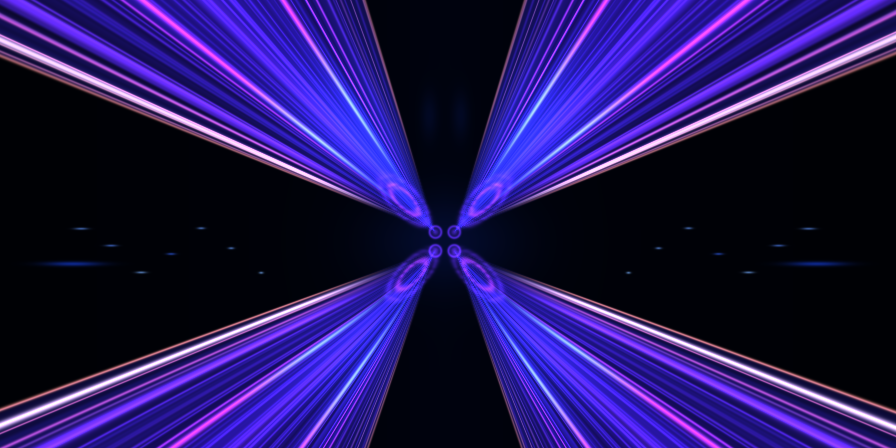
Write a WebGL 1 fragment shader that draws this background.

```glsl
precision highp float;
uniform vec2 u_resolution;

#define CENTER vec2(-0.007, -0.039)
#define APEX vec2(0.021, 0.021)
#define FAN_START_UPPER 0.385
#define FAN_START_LOWER 0.350
#define FAN_SPAN 0.89
#define LOWER_BEND 0.2
#define RAY_COUNT 46
#define RAY_GAIN 0.5
#define SPECK_COUNT 7

const vec3 NIGHT = vec3(0.0, 0.008, 0.045);
const vec3 NAVY = vec3(0.06, 0.045, 0.25);
const vec3 INDIGO = vec3(0.14, 0.07, 0.56);
const vec3 AZURE = vec3(0.08, 0.24, 0.85);
const vec3 VIOLET = vec3(0.42, 0.16, 0.95);
const vec3 MAGENTA = vec3(0.85, 0.22, 0.92);
const vec3 ICE = vec3(0.50, 0.72, 1.0);
const vec3 PEACH = vec3(0.95, 0.55, 0.50);
const vec3 PALE = vec3(1.0, 0.84, 0.90);

float hash(float n) {
  return fract(sin(n * 12.9898 + 4.1) * 43758.5453);
}

float noise(float x) {
  float f = fract(x);
  return mix(hash(floor(x)), hash(floor(x) + 1.0), f * f * (3.0 - 2.0 * f));
}

// Soft bump of the given half-width, never thinner than a pixel
float bump(float d, float width) {
  float w = max(width, 0.6 / u_resolution.y);
  return exp(-d * d / (w * w)) * width / w;
}

float blob(vec2 p, vec2 size) {
  vec2 q = p / size;
  return exp(-dot(q, q));
}

float ring(vec2 p, vec2 size, float width) {
  return bump((length(p / size) - 1.0) * min(size.x, size.y), width);
}

// A bright ray: t is the place across the fan, r the distance from its apex
float keyRay(float t, float r, float place, float width) {
  float d = (t - place) * FAN_SPAN * r;
  return bump(d, width * (0.4 + r)) * smoothstep(0.08, 0.35, r);
}

vec3 fanColor(float t, float r, float side) {
  float edge = 0.003 + 1.0 / u_resolution.y;
  float reach = FAN_SPAN * r;
  float mask = smoothstep(-edge, edge, t * reach) * smoothstep(-edge, edge, (1.0 - t) * reach);

  // Streaked body of the beam
  float core = smoothstep(0.0, 0.42, t) * smoothstep(1.0, 0.65, t);
  float grain = 0.6 * noise(t * 38.0 + side * 17.0) + 0.4 * noise(t * 95.0);
  vec3 color = mix(NAVY, INDIGO, core) * (0.4 + 0.95 * grain);
  float glow = exp(-pow((t - 0.58) / 0.28, 2.0) - pow((r - 0.22) / 0.2, 2.0));
  color += AZURE * glow * (0.25 + 0.6 * grain) * mix(0.65, 1.0, side);

  // Scattered thin rays, warm near both rims
  for (int i = 0; i < RAY_COUNT; i++) {
    float n = float(i);
    float place = (n + hash(n + side * 61.0)) / float(RAY_COUNT);
    float tint = hash(n * 1.7 + 9.0);
    float rim = smoothstep(0.32, 0.5, abs(place - 0.5));
    vec3 hue = mix(mix(INDIGO, VIOLET, tint), MAGENTA, step(0.8, tint));
    hue = mix(hue, PEACH, rim * step(0.45, tint) * 0.8);
    float width = 0.0014 + 0.0035 * r * hash(n + 31.0);
    float ray = bump((t - place) * reach, width);
    color += hue * ray * RAY_GAIN * (0.4 + tint) * smoothstep(0.03, 0.4, r);
  }

  // Leading rays
  vec3 shifting = mix(ICE, MAGENTA, smoothstep(0.32, 0.6, r));
  color += PALE * keyRay(t, r, 0.035, 0.0055);
  color += VIOLET * keyRay(t, r, 0.13, 0.009) * 0.8;
  color += shifting * keyRay(t, r, 0.32, 0.006);
  color += shifting * keyRay(t, r, 0.68, 0.006);
  color += VIOLET * keyRay(t, r, 0.46, 0.014) * 0.4;
  color *= mask;

  // Thin warm rims
  color += PEACH * 0.6 * keyRay(t, r, 0.0, 0.003);
  color += PEACH * 0.4 * keyRay(t, r, 1.0, 0.003);
  return color;
}

// Small dashes beside the beams, longer toward the sides
vec3 specks(vec2 p) {
  vec3 color = AZURE * 0.6 * blob(p - vec2(0.83, -0.05), vec2(0.06, 0.005));
  for (int i = 0; i < SPECK_COUNT; i++) {
    float n = float(i);
    vec2 at = vec2(0.41 + 0.067 * n, -0.02 + 0.05 * sin(n * 1.6 - 1.5));
    vec2 size = vec2(0.005 + 0.0016 * n, 0.0026);
    color += mix(AZURE, ICE, hash(n + 3.0)) * 0.6 * blob(p - at, size);
  }
  return color;
}

void main() {
  vec2 p = (gl_FragCoord.xy - 0.5 * u_resolution) / u_resolution.y - CENTER;
  float side = step(0.0, p.y);
  vec2 m = vec2(abs(p.x), p.y);
  vec2 q = abs(p) - APEX;
  float r = length(q);

  // Place across the fan, with the lower rays bowed near the apex
  float t = (atan(q.y, q.x) - mix(FAN_START_LOWER, FAN_START_UPPER, side)) / FAN_SPAN;
  float bow = sin(3.14159 * clamp(t, 0.0, 1.0)) * exp(-4.0 * r);
  t -= (1.0 - side) * LOWER_BEND * bow / FAN_SPAN;

  // Night sky with a faint blue column
  vec3 color = NIGHT * (0.35 + 0.9 * exp(-2.5 * m.x));
  color += AZURE * 0.1 * blob(m - vec2(0.035, 0.28), vec2(0.018, 0.05));
  color += AZURE * 0.15 * blob(p, vec2(0.16, 0.1));
  color += specks(m);
  color += fanColor(t, r, side);

  // Oval loops inside the beam tips and round knots at the apexes
  vec2 axis = normalize(vec2(0.70, 0.72));
  vec2 local = vec2(dot(q, axis), dot(q, vec2(-axis.y, axis.x)));
  vec2 loopPos = local - vec2(mix(0.075, 0.1, side), 0.0);
  float dash = 0.45 + 0.55 * noise(local.x * 130.0 + local.y * 70.0);
  color += MAGENTA * 0.6 * dash * ring(loopPos, vec2(0.042, 0.016), 0.004);
  color += VIOLET * 0.45 * dash * ring(loopPos, vec2(0.07, 0.03), 0.005);
  color += VIOLET * 0.6 * ring(q, vec2(0.013), 0.003);
  color += VIOLET * 0.5 * blob(q, vec2(0.008));

  gl_FragColor = vec4(min(color, 1.0), 1.0);
}
```
